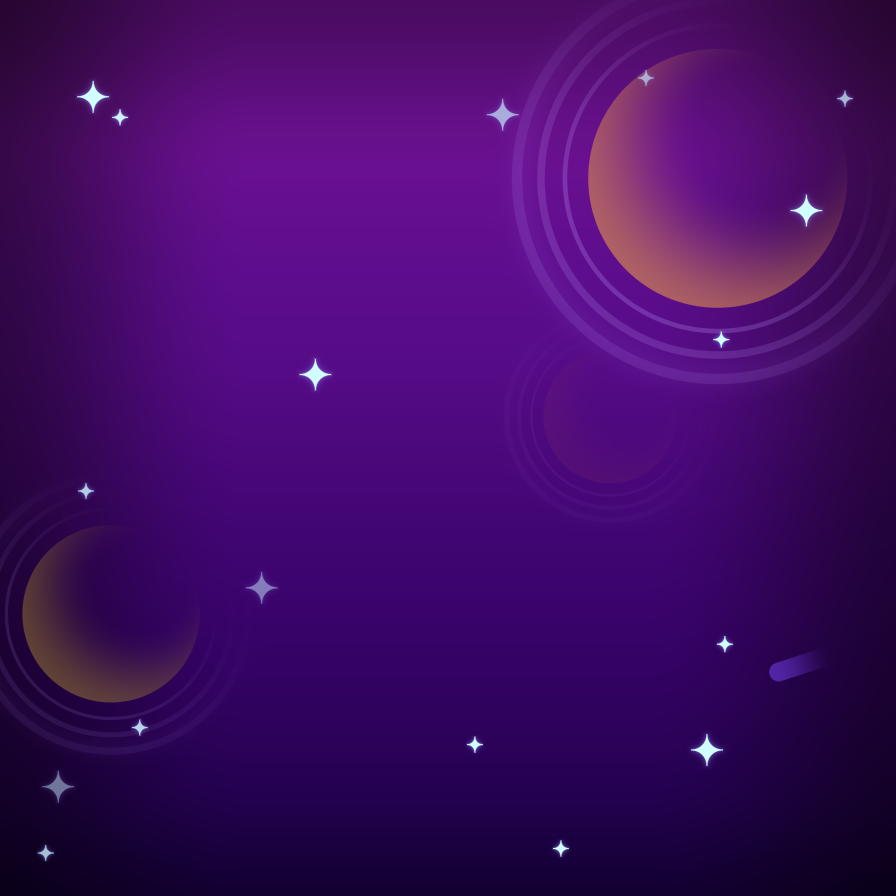
Write a WebGL 2 fragment shader that draws this background.

```glsl
#version 300 es
precision highp float;
// Violet night sky: a vertical gradient with darkened borders, three ringed
// moons lit from the lower left, a short comet and four-pointed stars.
// Shapes are distance functions blended over the sky in canvas units.

uniform vec2 u_resolution;
out vec4 fragColor;

float pixel; // one pixel in canvas units

float cover(float dist) {
    return 1.0 - smoothstep(-0.7 * pixel, 0.7 * pixel, dist);
}

vec3 sky(vec2 p) {
    vec3 col = mix(vec3(0.07, 0.0, 0.22), vec3(0.22, 0.01, 0.415), smoothstep(-0.12, 0.36, p.y));
    col = mix(col, vec3(0.36, 0.05, 0.55), smoothstep(0.25, 0.72, p.y));
    col = mix(col, vec3(0.42, 0.065, 0.57), smoothstep(0.65, 0.88, p.y));
    // Darkened borders
    float side = smoothstep(-0.04, 0.28, min(p.x, 1.0 - p.x));
    float top = smoothstep(-0.02, 0.2, 1.0 - p.y);
    float bottom = smoothstep(-0.03, 0.13, p.y);
    return col * mix(vec3(0.5, 0.5, 0.48), vec3(1.0), side)
               * mix(vec3(0.68, 0.68, 0.66), vec3(1.0), top)
               * mix(0.75, 1.0, bottom);
}

// Disc shaded towards the lower left, with three rings that fade the other way
vec3 moon(vec3 col, vec2 p, float radius, vec3 tint, float discAlpha, float ringAlpha) {
    vec2 q = p / radius;
    float r = length(q);
    float facing = dot(q, vec2(-0.707)) / max(r, 0.001);
    float lit = smoothstep(-0.95, 0.9, facing);

    float halo = exp(-pow((r - 1.52) / 0.13, 2.0));
    col = mix(col, vec3(0.55, 0.3, 0.8), 0.12 * halo * lit * ringAlpha);
    for (int i = 0; i < 3; i++) {
        float k = float(i);
        float halfWidth = 0.018 + 0.011 * k;
        float ring = cover((abs(r - 1.18 - 0.185 * k) - halfWidth) * radius);
        col = mix(col, vec3(0.68, 0.5, 0.9), ring * lit * ringAlpha * (0.32 - 0.08 * k));
    }

    float shade = smoothstep(0.5, 1.6, length(q - 0.35));
    return mix(col, tint, cover((r - 1.0) * radius) * shade * discAlpha);
}

// Rounded bar that fades out along its length
vec3 comet(vec3 col, vec2 p) {
    vec2 axis = vec2(0.055, 0.018);
    float along = dot(p, axis) / dot(axis, axis);
    float dist = length(p - axis * clamp(along, 0.0, 1.0)) - 0.0105;
    float fade = 1.0 - smoothstep(-0.1, 1.1, along);
    return mix(col, vec3(0.32, 0.14, 0.64), cover(dist) * fade);
}

// Four-pointed star bounded by circular arcs, with a soft glow
vec3 star(vec3 col, vec2 p, float size, float alpha) {
    vec2 q = abs(p);
    float dist = max(size - length(q - size), max(q.x, q.y) - size) - 0.0006;
    float glow = exp(-max(dist, 0.0) * 380.0) * (1.0 - smoothstep(0.6, 1.5, length(p) / size));
    col = mix(col, vec3(0.55, 0.5, 0.95), 0.5 * glow * alpha);
    return mix(col, vec3(0.82, 1.0, 1.0), cover(dist) * alpha);
}

void main() {
    vec2 p = gl_FragCoord.xy / u_resolution;
    pixel = 1.0 / min(u_resolution.x, u_resolution.y);

    vec3 col = sky(p);
    col = moon(col, p - vec2(0.681, 0.535), 0.0745, vec3(0.55, 0.22, 0.35), 0.17, 0.22);
    col = moon(col, p - vec2(0.124, 0.315), 0.099, vec3(0.56, 0.44, 0.2), 0.6, 0.5);
    col = moon(col, p - vec2(0.801, 0.801), 0.1445, vec3(0.82, 0.52, 0.32), 0.72, 1.0);
    col = comet(col, p - vec2(0.869, 0.25));

    // Stars: position and opacity
    vec3 large[7] = vec3[7](
        vec3(0.104, 0.892, 1.0), vec3(0.352, 0.582, 1.0), vec3(0.9, 0.765, 1.0),
        vec3(0.789, 0.163, 1.0), vec3(0.561, 0.872, 0.6), vec3(0.292, 0.344, 0.42),
        vec3(0.065, 0.122, 0.4));
    vec3 small[10] = vec3[10](
        vec3(0.134, 0.869, 0.95), vec3(0.721, 0.913, 0.55), vec3(0.943, 0.89, 0.65),
        vec3(0.805, 0.621, 1.0), vec3(0.096, 0.452, 0.75), vec3(0.809, 0.281, 1.0),
        vec3(0.156, 0.188, 0.8), vec3(0.53, 0.169, 1.0), vec3(0.626, 0.053, 1.0),
        vec3(0.051, 0.048, 0.7));
    for (int i = 0; i < 7; i++) col = star(col, p - large[i].xy, 0.017, large[i].z);
    for (int i = 0; i < 10; i++) col = star(col, p - small[i].xy, 0.0082, small[i].z);

    fragColor = vec4(col, 1.0);
}
```
